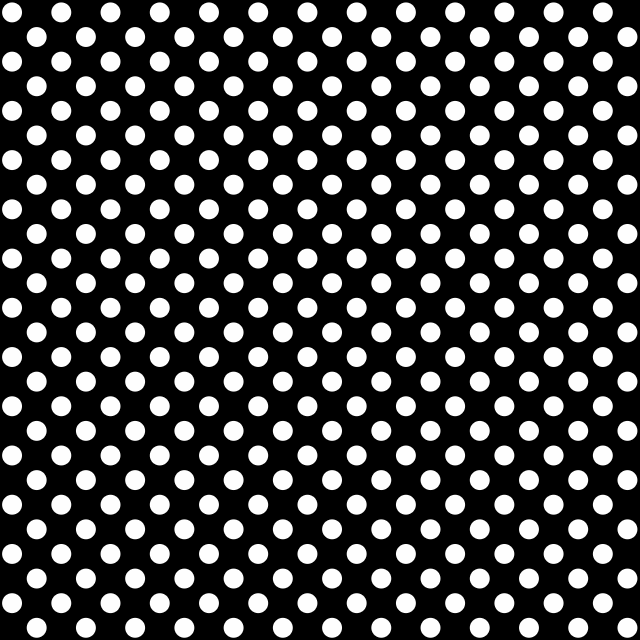
Reproduce this pattern procedurally as a WebGL 2 fragment shader.

```glsl
#version 300 es
precision highp float;
// White polka dots on black in a staggered grid, 13 repeats across and down.
// Each square cell holds two dots, half a cell apart both ways; every dot is
// a wrapped circle distance, so the cells and the canvas tile without a seam.

uniform vec2 u_resolution;
out vec4 fragColor;

const float REPEATS = 13.0;
const float DOT_RADIUS = 0.202;                // in cells
const vec2 FIRST_DOT = vec2(0.245, 0.748);     // in cells, from lower left
const vec2 STAGGER = vec2(0.5);
const vec3 GROUND_COLOR = vec3(0.0);
const vec3 DOT_COLOR = vec3(0.995);

// Signed distance to a circle repeated once per unit cell.
float repeatedCircle(vec2 p, vec2 center, float radius) {
    vec2 offset = fract(p - center + 0.5) - 0.5;
    return length(offset) - radius;
}

// Coverage of a shape, with an edge softened over the given width.
float coverage(float dist, float softness) {
    return clamp(0.5 - dist / softness, 0.0, 1.0);
}

void main() {
    vec2 cell = gl_FragCoord.xy / u_resolution * REPEATS;
    float pixelSize = REPEATS / min(u_resolution.x, u_resolution.y);

    // Two interleaved grids of dots
    float dist = min(
        repeatedCircle(cell, FIRST_DOT, DOT_RADIUS),
        repeatedCircle(cell, FIRST_DOT + STAGGER, DOT_RADIUS));

    vec3 color = mix(GROUND_COLOR, DOT_COLOR, coverage(dist, pixelSize));
    fragColor = vec4(color, 1.0);
}
```
